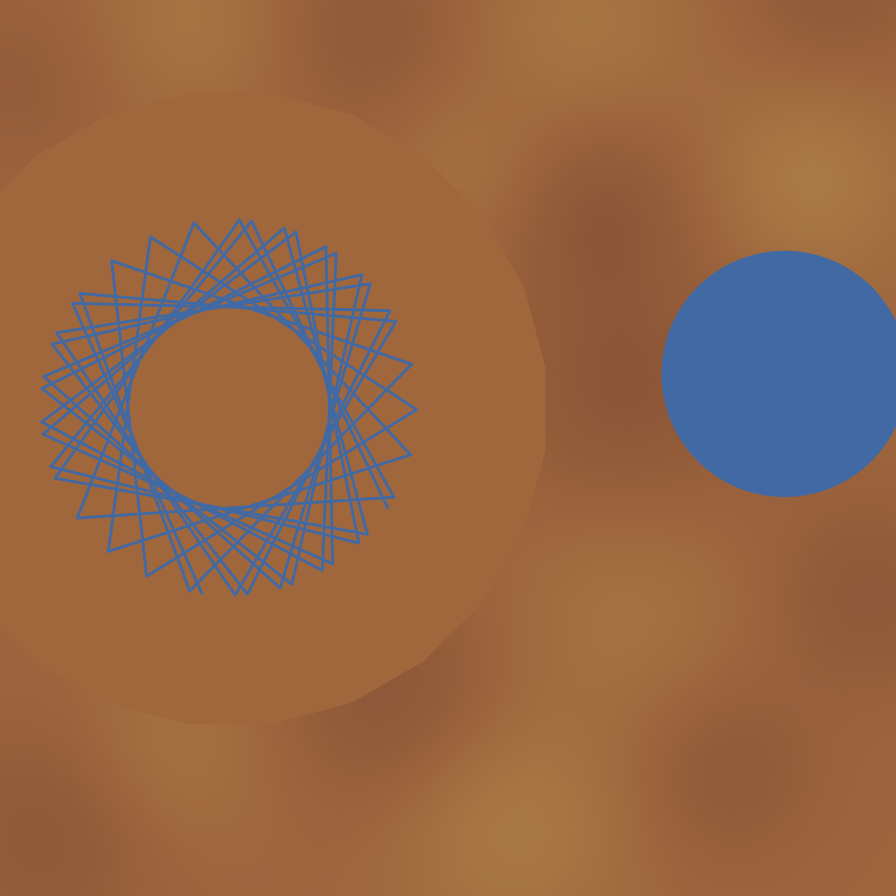
This background is drawn by a Shadertoy shader. Its source:

```glsl
// Warm brown clouds behind a flat 24-sided plate, a blue string-art star and a blue disc.
// The clouds are a sum of soft light and dark glows; the star is one open polyline
// whose corners step round a circle by a constant angle.

const vec3 SHADE = vec3(0.545, 0.330, 0.212);
const vec3 EARTH = vec3(0.618, 0.400, 0.241);
const vec3 AMBER = vec3(0.668, 0.475, 0.270);
const vec3 PLATE = vec3(0.632, 0.402, 0.237);
const vec3 BLUE  = vec3(0.255, 0.410, 0.640);

const vec2  PLATE_CENTER  = vec2(0.2565, 0.5439);
const float PLATE_APOTHEM = 0.3522;
const float PLATE_SIDES   = 24.0;

const vec2  STAR_CENTER = vec2(0.2555, 0.5453);
const float STAR_RADIUS = 0.2096;
const float STAR_START  = -32.3;   // degrees
const float STAR_STEP   = 115.35;  // degrees
const int   STAR_LINES  = 40;
const float LINE_HALF   = 0.0016;

const vec2  DISC_CENTER = vec2(0.8757, 0.5827);
const float DISC_RADIUS = 0.1374;

// Glows: x, y, radius, strength
const vec4 LIGHTS[7] = vec4[7](
    vec4(0.905, 0.80, 0.11, 1.0), vec4(0.57, 0.08, 0.13, 1.0),
    vec4(0.65, 0.97, 0.12, 0.7),  vec4(0.215, 0.98, 0.11, 0.7),
    vec4(0.70, 0.32, 0.13, 0.6),  vec4(0.195, 0.165, 0.11, 0.6),
    vec4(0.52, 0.81, 0.09, 0.5));
const vec4 DARKS[9] = vec4[9](
    vec4(0.41, 0.97, 0.12, 0.7),  vec4(0.67, 0.77, 0.11, 0.8),
    vec4(0.70, 0.56, 0.15, 0.9),  vec4(0.97, 0.335, 0.11, 0.8),
    vec4(0.81, 0.14, 0.11, 0.7),  vec4(0.44, 0.22, 0.13, 0.9),
    vec4(0.05, 0.07, 0.13, 0.8),  vec4(0.93, 1.01, 0.11, 0.7),
    vec4(0.02, 0.91, 0.12, 0.5));

float glow(vec2 p, vec4 g) {
    vec2 d = (p - g.xy) / g.z;
    return g.w * exp(-dot(d, d));
}

vec3 clouds(vec2 p) {
    float tone = 0.0;
    for (int i = 0; i < LIGHTS.length(); i++) tone += glow(p, LIGHTS[i]);
    for (int i = 0; i < DARKS.length(); i++) tone -= glow(p, DARKS[i]);
    vec3 extreme = tone > 0.0 ? AMBER : SHADE;
    return mix(EARTH, extreme, min(abs(tone), 1.0));
}

// Signed distance to the edge lines of a regular polygon
float polygon(vec2 p, float sides, float apothem) {
    float sector = 6.2831853 / sides;
    float a = atan(p.y, p.x);
    return length(p) * cos(a - sector * floor(a / sector + 0.5)) - apothem;
}

float segment(vec2 p, vec2 a, vec2 b) {
    vec2 ab = b - a;
    float t = clamp(dot(p - a, ab) / dot(ab, ab), 0.0, 1.0);
    return length(p - a - ab * t);
}

vec2 starCorner(int i) {
    float a = radians(STAR_START + STAR_STEP * float(i));
    return STAR_RADIUS * vec2(cos(a), sin(a));
}

float star(vec2 p) {
    float d = 1.0;
    vec2 from = starCorner(0);
    for (int i = 1; i <= STAR_LINES; i++) {
        vec2 to = starCorner(i);
        d = min(d, segment(p, from, to));
        from = to;
    }
    return d - LINE_HALF;
}

// Coverage of a shape with an edge one pixel wide
float cover(float d, float pixel) {
    return clamp(0.5 - d / pixel, 0.0, 1.0);
}

void mainImage(out vec4 fragColor, in vec2 fragCoord) {
    float pixel = 1.0 / iResolution.y;
    vec2 p = fragCoord * pixel;

    vec3 color = clouds(p);
    color = mix(color, PLATE, cover(polygon(p - PLATE_CENTER, PLATE_SIDES, PLATE_APOTHEM), pixel));
    color = mix(color, BLUE, cover(star(p - STAR_CENTER), pixel));
    color = mix(color, BLUE, cover(length(p - DISC_CENTER) - DISC_RADIUS, pixel));

    fragColor = vec4(color, 1.0);
}
```
